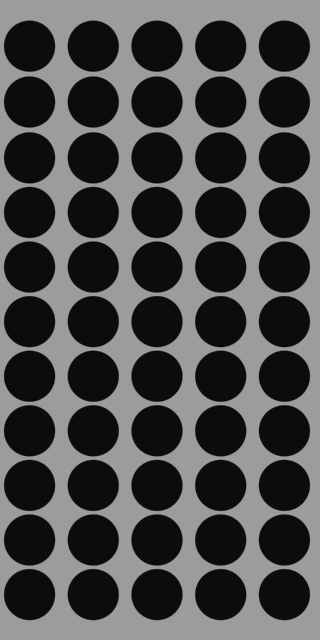
Give the GLSL for this pattern, as a WebGL 2 fragment shader.

```glsl
#version 300 es
precision highp float;
// A grid of black discs, 5 across and 11 down, on a flat grey ground.
// Each point finds its nearest disc centre and takes the signed distance to
// its rim. Lengths are in canvas widths; the top rows sit slightly wider apart.

uniform vec2 u_resolution;
out vec4 fragColor;

const vec2 CANVAS = vec2(1.0, 2.0);              // canvas size in its own units
const vec2 GRID = vec2(5.0, 11.0);               // discs across and down
const vec2 FIRST_CENTRE = vec2(0.0924, 0.1419);  // lower left disc
const vec2 PITCH = vec2(0.1991, 0.1706);         // spacing of centres
const float TOP_PITCH = 0.1745;                  // row spacing above WIDE_FROM
const float WIDE_FROM = 8.0;                     // row where spacing widens
const float RADIUS = 0.0799;
const float EDGE_WIDTH = 0.0038;                 // softness of the rim

const vec3 GROUND = vec3(0.61);
const vec3 DISC = vec3(0.043, 0.047, 0.043);

// Height of a row's centre line, counted from the bottom.
float rowHeight(float row) {
  return FIRST_CENTRE.y + min(row, WIDE_FROM) * PITCH.y
       + max(row - WIDE_FROM, 0.0) * TOP_PITCH;
}

// Index of the row nearest to a height.
float nearestRow(float y) {
  float above = y - rowHeight(WIDE_FROM);
  float row = WIDE_FROM + above / (above > 0.0 ? TOP_PITCH : PITCH.y);
  return clamp(round(row), 0.0, GRID.y - 1.0);
}

// Signed distance to the nearest disc, negative inside.
float discDistance(vec2 p) {
  float column = round((p.x - FIRST_CENTRE.x) / PITCH.x);
  column = clamp(column, 0.0, GRID.x - 1.0);
  vec2 centre = vec2(FIRST_CENTRE.x + column * PITCH.x,
                     rowHeight(nearestRow(p.y)));
  return length(p - centre) - RADIUS;
}

void main() {
  vec2 p = gl_FragCoord.xy / u_resolution * CANVAS;

  // Soften the rim over at least one pixel.
  float edge = max(EDGE_WIDTH, CANVAS.x / u_resolution.x);
  float coverage = clamp(0.5 - discDistance(p) / edge, 0.0, 1.0);

  fragColor = vec4(mix(GROUND, DISC, coverage), 1.0);
}
```
